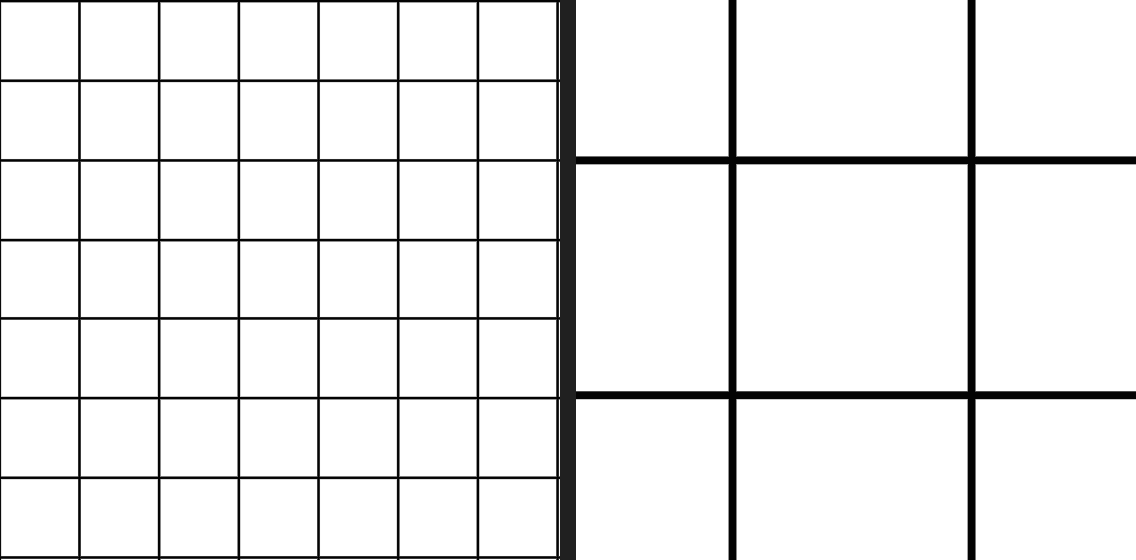
Left: the whole. Right: its middle third, enlarged.
Reproduce this pattern procedurally as a Shadertoy shader.

```glsl
// Square grid of thin black lines on white, with a slightly shorter middle row.

const vec3 PAPER = vec3(1.0);
const vec3 INK = vec3(0.01);
const float PITCH = 0.1423;           // spacing between lines
const float LINE_WIDTH = 0.0047;
const float FIRST_COLUMN = -0.0004;   // x of the leftmost line
const float MIDDLE_ROW_Y = 0.5013;    // centre of the shorter row
const float MIDDLE_ROW_HEIGHT = 0.1398;
const float EDGE_SOFTNESS = 0.75;     // edge half width, in pixel footprints

// Distance to the nearest of evenly spaced lines, one of them at zero
float lineDistance(float x) {
    return abs(x - PITCH * round(x / PITCH));
}

void mainImage(out vec4 fragColor, in vec2 fragCoord) {
    vec2 uv = fragCoord / iResolution.y;
    float softness = EDGE_SOFTNESS / iResolution.y;

    // Rows mirror about the middle row, so its height can differ from the pitch
    float rowOffset = abs(uv.y - MIDDLE_ROW_Y) - 0.5 * MIDDLE_ROW_HEIGHT;
    float columns = lineDistance(uv.x - FIRST_COLUMN);
    float rows = lineDistance(rowOffset);

    // Union of both line sets, with smooth edges
    float edge = min(columns, rows) - 0.5 * LINE_WIDTH;
    float ink = 1.0 - smoothstep(-softness, softness, edge);

    fragColor = vec4(mix(PAPER, INK, ink), 1.0);
}
```
